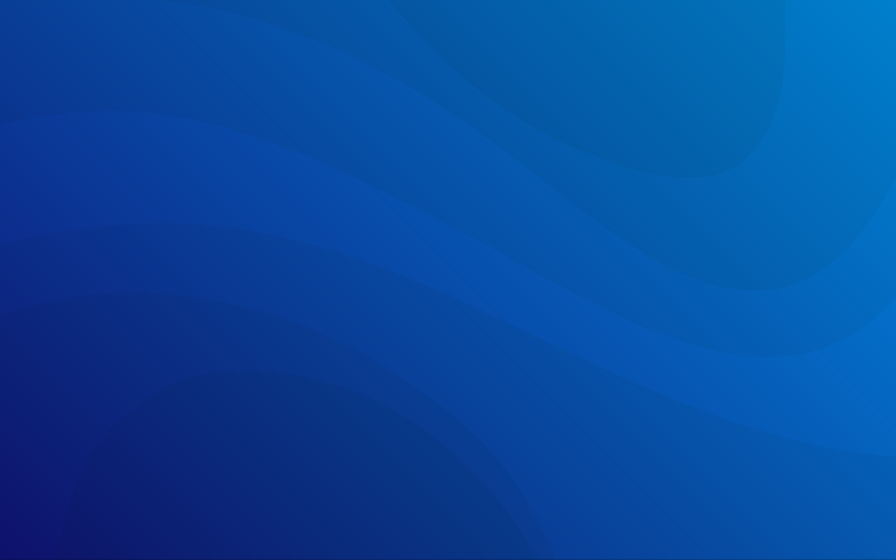
Reproduce this background procedurally as a WebGL 1 fragment shader.

```glsl
precision highp float;

uniform vec2 u_resolution;

// Knots hold (position, height, slope); results hold (height, slope).
vec2 segment(float x, vec3 a, vec3 b) {
  float width = b.x - a.x;
  float inside = clamp(x, a.x, b.x);
  float s = (inside - a.x) / width;
  float r = 1.0 - s;
  float height = mix(a.y, b.y, s * s * (3.0 - 2.0 * s))
               + width * s * r * (a.z * r - b.z * s);
  float slope = 6.0 * s * r * (b.y - a.y) / width
              + a.z * r * (1.0 - 3.0 * s) + b.z * s * (3.0 * s - 2.0);
  return vec2(height + slope * (x - inside), slope);
}

vec2 curve4(float x, vec3 a, vec3 b, vec3 c, vec3 d) {
  if (x < b.x) return segment(x, a, b);
  if (x < c.x) return segment(x, b, c);
  return segment(x, c, d);
}

vec2 curve5(float x, vec3 a, vec3 b, vec3 c, vec3 d, vec3 e) {
  if (x < b.x) return segment(x, a, b);
  return curve4(x, b, c, d, e);
}

// Approximate signed distance above a curve
float above(float y, vec2 curve) {
  return (y - curve.x) / sqrt(1.0 + curve.y * curve.y);
}

// Darken the positive side of an edge
vec3 shade(vec3 color, vec3 tint, float dist, float pixel) {
  return color * mix(vec3(1.0), tint, smoothstep(-pixel, pixel, dist));
}

void main() {
  vec2 uv = gl_FragCoord.xy / u_resolution;
  vec2 p = uv * vec2(1.6, 1.0);
  float pixel = 0.75 / u_resolution.y;

  // Diagonal base gradient
  vec3 navy = vec3(0.060, 0.072, 0.458);
  vec3 azure = vec3(0.0, 0.532, 0.875);
  vec3 color = mix(navy, azure, (p.x + p.y) / 2.6);
  vec3 tint = vec3(0.955, 0.969, 0.955);

  // Upper waves
  vec2 upperWave = curve5(p.x, vec3(0.0, 0.777, 0.27), vec3(0.198, 0.802, 0.0),
    vec3(0.875, 0.558, -0.54), vec3(1.375, 0.3625, 0.0), vec3(1.6, 0.469, 1.1));
  vec2 topWave = curve4(p.x, vec3(0.281, 1.0, -0.1), vec3(0.875, 0.75, -0.73),
    vec3(1.347, 0.481, 0.0), vec3(1.6, 0.683, 1.9));
  color = shade(color, tint, above(p.y, upperWave), pixel);
  color = shade(color, tint, above(p.y, topWave), pixel);

  // Hanging lobe, bounded below and on its right side
  vec2 lobeFloor = curve4(p.x, vec3(0.694, 1.0, -1.25), vec3(1.042, 0.729, -0.42),
    vec3(1.22, 0.683, 0.0), vec3(1.365, 0.76, 1.65));
  vec2 lobeSide = segment(p.y, vec3(0.76, 1.365, 0.606), vec3(0.94, 1.402, 0.0));
  float lobe = min(above(p.y, lobeFloor), -above(p.x, lobeSide));
  color = shade(color, tint, lobe, pixel);

  // Lower waves and mound
  vec2 lowerWave = curve4(p.x, vec3(0.0, 0.5625, 0.25), vec3(0.292, 0.602, 0.0),
    vec3(0.9, 0.427, -0.485), vec3(1.6, 0.185, -0.06));
  vec2 hill = curve4(p.x, vec3(0.0, 0.435, 0.36), vec3(0.229, 0.477, 0.0),
    vec3(0.792, 0.271, -0.79), vec3(0.994, 0.0, -2.3));
  vec2 mound = curve5(p.x, vec3(0.098, 0.0, 4.5), vec3(0.25, 0.277, 0.85),
    vec3(0.4375, 0.3375, 0.0), vec3(0.792, 0.206, -0.82), vec3(0.96, 0.0, -1.8));
  color = shade(color, tint, -above(p.y, lowerWave), pixel);
  color = shade(color, tint, -above(p.y, hill), pixel);
  color = shade(color, tint, -above(p.y, mound), pixel);

  // Thin dark line along the bottom
  color = shade(color, vec3(0.85), 0.002 - p.y, pixel);

  gl_FragColor = vec4(color, 1.0);
}
```
